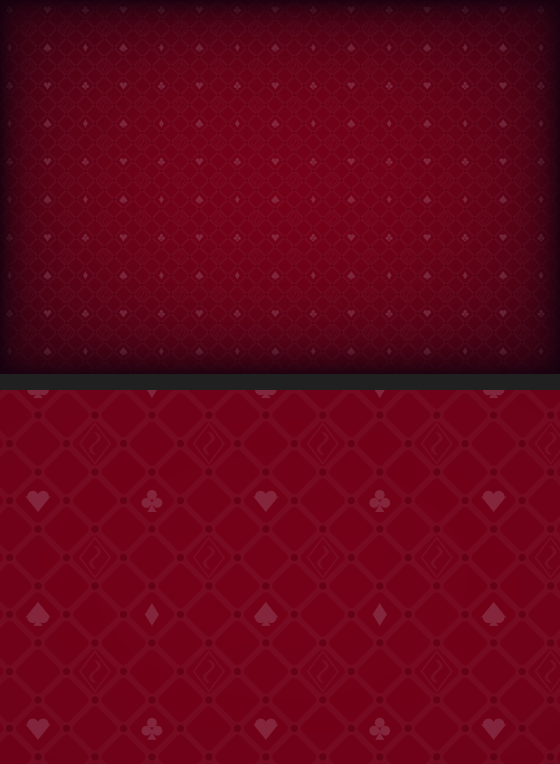
Top: the whole. Bottom: its middle third, enlarged.
Give the GLSL for this pattern, as a WebGL 2 fragment shader.

```glsl
#version 300 es
precision highp float;

#define ROWS 9.85
#define GRID_ORIGIN vec2(0.25, 0.596)
#define SUIT_SIZE 0.1
#define LINE_WIDTH 0.075
#define LINE_INK 0.07
#define SUIT_INK 0.28
#define SCROLL_INK 0.09
#define SHADOW_REACH 0.055
#define SHADOW_DEPTH 0.85

uniform vec2 u_resolution;
out vec4 fragColor;

const vec3 CENTRE_RED = vec3(0.455, 0.005, 0.095);
const vec3 OUTER_RED = vec3(0.335, 0.008, 0.082);
const vec3 SHADOW = vec3(0.08, 0.005, 0.055);
const vec3 PALE_ROSE = vec3(0.70, 0.50, 0.60);

float fill(float d, float pixel) {
    return clamp(0.5 - d / pixel, 0.0, 1.0);
}

// Suit shapes, each about two units tall
float heart(vec2 p) {
    p.x = abs(p.x);
    float lobe = length(p - vec2(0.45, 0.35)) - 0.5;
    float wedge = max(dot(p + vec2(0.0, 1.0), vec2(0.777, -0.629)), p.y - 0.35);
    return min(lobe, wedge);
}

float stem(vec2 p) {
    float flare = 0.1 + 0.6 * max(-p.y - 0.5, 0.0);
    return max(abs(p.x) - flare, abs(p.y + 0.55) - 0.45);
}

float spade(vec2 p) {
    return min(heart(vec2(p.x, 0.1 - p.y)), stem(p));
}

float club(vec2 p) {
    float top = length(p - vec2(0.0, 0.5)) - 0.43;
    float sides = length(vec2(abs(p.x), p.y) - vec2(0.48, -0.2)) - 0.43;
    return min(min(top, sides), stem(p));
}

float diamond(vec2 p) {
    return 0.5 * (abs(p.x) / 0.62 + abs(p.y) - 1.0);
}

float suit(vec2 p, vec2 cell) {
    bool oddColumn = mod(cell.x, 2.0) > 0.5;
    bool oddRow = mod(cell.y, 2.0) > 0.5;
    if (oddRow) return oddColumn ? heart(p) : club(p);
    return oddColumn ? spade(p) : diamond(p);
}

// Small curl inside an upright lozenge outline
float scroll(vec2 p) {
    float curl = abs(p.x - 0.32 * sin(3.6 * p.y)) * 0.7 - 0.09;
    curl = max(curl, abs(p.y) - 0.85);
    float frame = abs(abs(p.x) * 0.8 + abs(p.y) * 0.6 - 0.92) - 0.06;
    return min(curl, frame);
}

void main() {
    vec2 uv = gl_FragCoord.xy / u_resolution;
    vec2 pos = gl_FragCoord.xy / u_resolution.y;
    vec2 grid = pos * ROWS - GRID_ORIGIN;
    float pixel = ROWS / u_resolution.y;

    // Radial glow
    vec2 centred = 2.0 * uv - 1.0;
    vec3 color = mix(CENTRE_RED, OUTER_RED, min(dot(centred, centred), 1.3));

    // Diagonal lattice with rounded corners and a dark dot at each crossing
    vec2 diagonal = 2.0 * vec2(grid.x + grid.y, grid.x - grid.y);
    vec2 b = abs(diagonal - round(diagonal));
    float latticePixel = 2.83 * pixel;
    float pane = length(max(b - 0.3, 0.0)) - 0.2;
    float lines = fill(-pane - LINE_WIDTH, latticePixel * 1.3);
    float dots = fill(length(b - 0.5) - 0.09, latticePixel);
    color = mix(color, PALE_ROSE, LINE_INK * lines * (1.0 - dots));
    color *= 1.0 - 0.12 * dots;

    // Suits at whole cells, scrolls at half cells
    vec2 cell = round(grid);
    float motifPixel = pixel / SUIT_SIZE;
    float suits = fill(suit((grid - cell) / SUIT_SIZE, cell), motifPixel);
    vec2 between = fract(grid) - 0.5;
    float scrolls = fill(scroll(between / (SUIT_SIZE * 1.15)), motifPixel);
    color = mix(color, PALE_ROSE, SUIT_INK * suits);
    color = mix(color, PALE_ROSE, SCROLL_INK * scrolls);

    // Soft shadow along all four edges
    vec2 aspect = vec2(u_resolution.x / u_resolution.y, 1.0);
    vec2 margin = min(pos, aspect - pos);
    vec2 light = 1.0 - SHADOW_DEPTH * exp(-margin / SHADOW_REACH);
    color = mix(SHADOW, color, light.x * light.y);

    fragColor = vec4(color, 1.0);
}
```
